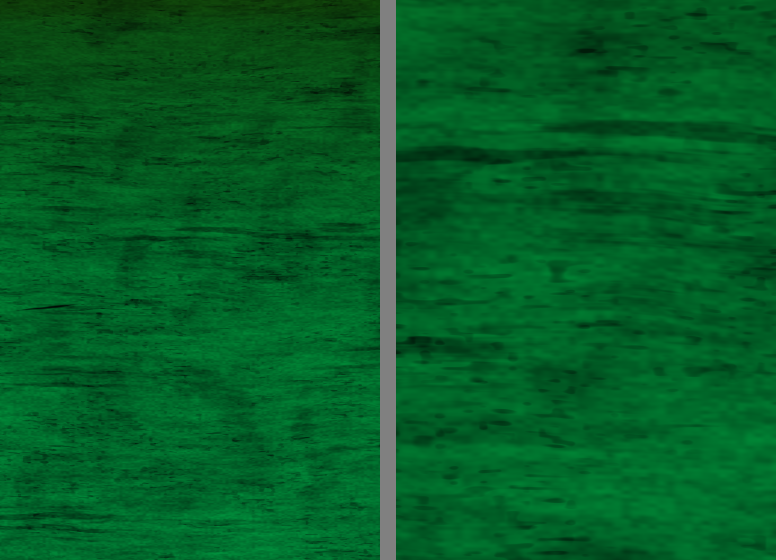
Left, the full canvas; right, a detail of the centre.
Reproduce this texture procedurally as a WebGL 2 fragment shader.

```glsl
#version 300 es
precision highp float;
// Green stained wood with a horizontal grain, darker and warmer at the top.
// Stretched value noise, bent by a slow warp, gives clouds, streaks and pores;
// all layers are summed into one tone that scales a vertical colour gradient.

#define CLOUD_DEPTH 0.27
#define STREAK_DEPTH 0.38
#define GRAIN_DEPTH 0.37
#define DARK_STREAK_DEPTH 0.26
#define PORE_DEPTH 0.30
#define SMUDGE_DEPTH 0.15
#define WARP_AMOUNT 0.018
#define BRIGHTNESS 1.04
#define CRACK_START vec2(0.018, 0.444)
#define CRACK_END vec2(0.138, 0.456)
#define CRACK_WIDTH 0.0019

uniform vec2 u_resolution;
out vec4 fragColor;

// Integer hash of a lattice cell, 0 to 1
float hash(ivec2 cell) {
    uvec2 q = uvec2(cell) * uvec2(1597u, 7919u);
    uint n = (q.x ^ (q.y << 8)) + q.y * 31u;
    n = n * 747796u + 28891u;
    n = ((n >> 15) ^ n) * 73244475u;
    n = ((n >> 16) ^ n) * 73244475u;
    n = (n >> 16) ^ n;
    return float(n & 65535u) / 65535.0;
}

float noise(vec2 p) {
    ivec2 i = ivec2(floor(p));
    vec2 f = fract(p);
    f = f * f * (3.0 - 2.0 * f);
    float low = mix(hash(i), hash(i + ivec2(1, 0)), f.x);
    float high = mix(hash(i + ivec2(0, 1)), hash(i + ivec2(1, 1)), f.x);
    return mix(low, high, f.y);
}

float fbm(vec2 p) {
    float sum = 0.0, weight = 0.5;
    for (int k = 0; k < 4; k++) {
        sum += weight * noise(p);
        p = p * 1.98 + 17.3;
        weight *= 0.5;
    }
    return sum / 0.9375;
}

// Vertical stain gradient, bottom to top
vec3 stain(float y) {
    vec3 c = mix(vec3(0.0, 0.425, 0.178), vec3(0.0, 0.39, 0.154), smoothstep(0.0, 0.55, y));
    c = mix(c, vec3(0.018, 0.325, 0.104), smoothstep(0.5, 0.82, y));
    c = mix(c, vec3(0.034, 0.275, 0.065), smoothstep(0.77, 0.96, y));
    return mix(c, vec3(0.055, 0.24, 0.035), smoothstep(0.94, 1.0, y));
}

// Thin split that tapers to both ends, 0 to 1
float crack(vec2 p, float pixel) {
    vec2 axis = CRACK_END - CRACK_START;
    float along = clamp(dot(p - CRACK_START, axis) / dot(axis, axis), 0.0, 1.0);
    vec2 spine = CRACK_START + axis * along;
    spine.y += 0.0015 * (noise(vec2(along * 6.0, 3.0)) - 0.5);
    float width = CRACK_WIDTH * smoothstep(0.0, 0.65, along) * smoothstep(1.0, 0.7, along);
    float ends = smoothstep(0.0, 0.3, along) * smoothstep(1.0, 0.92, along);
    return ends * (1.0 - smoothstep(width - pixel, width + pixel, distance(p, spine)));
}

void main() {
    float pixel = 1.0 / u_resolution.y;
    vec2 p = gl_FragCoord.xy * pixel;

    // Bend the grain lines slowly
    vec2 g = p + 3.0;
    g.y += WARP_AMOUNT * (fbm(g * vec2(3.0, 4.5)) - 0.5) * 2.0;

    // Broad light and dark areas
    float clouds = fbm(g * vec2(5.0, 14.0) + 5.0);

    // Long streaks, short fibres and fine speckle
    float streaks = fbm(g * vec2(9.0, 85.0) + 31.0);
    float fibres = noise(g * vec2(60.0, 260.0));
    float speckle = noise(g * vec2(190.0, 420.0) + 9.0);
    float grain = 0.45 * fibres + 0.55 * speckle;

    // Thin dark lines gathered in patches
    float patches = smoothstep(0.48, 0.7, fbm(g * vec2(3.2, 15.0) + 47.0));
    float lines = smoothstep(0.5, 0.74, fbm(g * vec2(8.0, 125.0) + 71.0));
    float darkStreaks = lines * (0.2 + 1.2 * patches);

    // Short dark pores in two sizes
    float pores = smoothstep(0.7, 0.92, noise(g * vec2(62.0, 270.0) + 13.0));
    pores += 0.7 * smoothstep(0.7, 0.92, noise(g * vec2(115.0, 330.0) + 29.0));
    pores *= smoothstep(0.38, 0.66, fbm(g * vec2(13.0, 32.0) + 83.0));

    // Soft smudges across the grain, broken up by fibres
    vec2 s = p + 0.07 * vec2(fbm(p * 9.0 + 19.0), fbm(p * 9.0 + 43.0));
    float smudges = smoothstep(0.52, 0.74, fbm(mat2(13.0, 4.0, -6.0, 10.0) * s + 61.0));
    smudges *= 0.3 + 1.4 * noise(g * vec2(36.0, 190.0));

    float tone = BRIGHTNESS;
    tone += CLOUD_DEPTH * (clouds - 0.5);
    tone += STREAK_DEPTH * (streaks - 0.5);
    tone += GRAIN_DEPTH * (grain - 0.5);
    tone -= DARK_STREAK_DEPTH * darkStreaks;
    tone -= PORE_DEPTH * pores;
    tone -= SMUDGE_DEPTH * smudges;
    tone = max(tone, 0.3);

    vec3 color = stain(gl_FragCoord.y / u_resolution.y) * tone;
    color *= 1.0 - 0.85 * crack(p, pixel);
    fragColor = vec4(color, 1.0);
}
```
